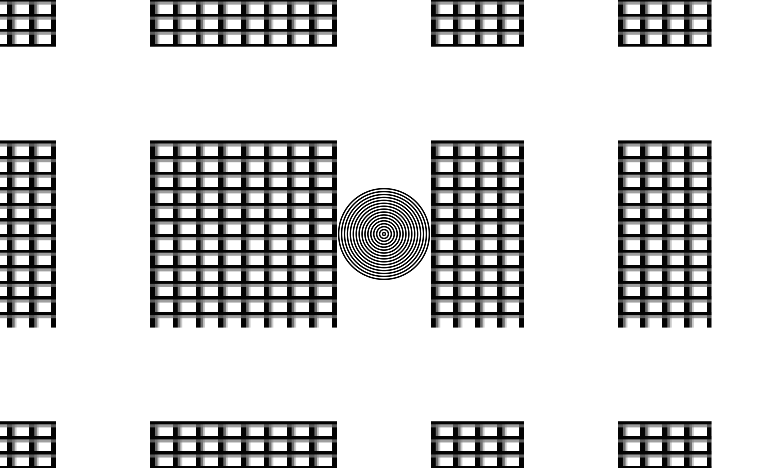
Write a Shadertoy shader that draws this pattern.

```glsl
// Blocks of shaded lattice on white around a disc of fine concentric rings.

const float CELL = 0.2;          // block module, in canvas heights
const float DISC_RADIUS = 0.1;
const float RING_PERIOD = 0.00625;
const float BAR_WIDTH = 0.0107;
const float LINE_WIDTH = 0.0066;
const float DARK_GREY = 0.43;
const float LIGHT_GREY = 0.62;
const float PALE_GREY = 0.79;

// Smoothed step, one pixel wide
float edge(float at, float x, float px) {
    return clamp((x - at) / px + 0.5, 0.0, 1.0);
}

// Start and length of the mirrored block that holds x; z is 1 if it is filled
vec3 blockSpan(float x) {
    float k = floor(abs(x) / CELL);
    float filled = 1.0 - mod(k, 2.0);
    if (k < 0.5) return vec3(-CELL, 2.0 * CELL, filled);
    float start = x > 0.0 ? k * CELL : -(k + 1.0) * CELL;
    return vec3(start, CELL, filled);
}

// Soft coverage of a block along one axis
float blockMask(float x, vec3 span, float px) {
    float d = x - span.x;
    return span.z * edge(0.0, min(d, span.y - d), px);
}

// Upright bar: black, then two grey strips, then white
float barShade(float d, float px) {
    float shade = DARK_GREY * edge(BAR_WIDTH, d, px);
    shade = mix(shade, PALE_GREY, edge(BAR_WIDTH + 0.0055, d, px));
    return mix(shade, 1.0, edge(BAR_WIDTH + 0.0095, d, px));
}

// Lattice inside a block: bars crossed by black lines with grey undersides
float lattice(vec2 q, vec3 spanX, vec3 spanY, float px) {
    float barCount = 4.0 * spanX.y / CELL;
    float barPeriod = (spanX.y - BAR_WIDTH) / barCount;
    float bar = barShade(mod(q.x - spanX.x, barPeriod), px);

    // Short blocks close with a line, the tall one is left open below
    float closing = spanY.y > 1.5 * CELL ? 0.0 : LINE_WIDTH;
    float linePeriod = (spanY.y - closing) / (6.0 * spanY.y / CELL);
    float d = mod(q.y - spanY.x, linePeriod);

    float underside = LIGHT_GREY * mix(0.55, 1.0, bar);
    float line = underside * edge(LINE_WIDTH, d, px);
    return mix(line, bar, edge(LINE_WIDTH + 0.0066, d, px));
}

// Concentric rings, white at the centre
float rings(float r, float px) {
    float wave = abs(fract(r / RING_PERIOD) - 0.5) * RING_PERIOD;
    return edge(0.25 * RING_PERIOD, wave, 0.6 * px);
}

void mainImage(out vec4 fragColor, in vec2 fragCoord) {
    float px = 1.0 / iResolution.y;
    vec2 p = (fragCoord - 0.5 * iResolution.xy) * px;

    // Lattice blocks, with y running downward
    vec2 q = vec2(p.x + 0.3, -p.y);
    vec3 spanX = blockSpan(q.x);
    vec3 spanY = blockSpan(q.y);
    float mask = blockMask(q.x, spanX, px) * blockMask(q.y, spanY, px);
    float shade = mix(1.0, lattice(q, spanX, spanY, px), mask);

    // Ringed disc in the central gap
    float r = length(p);
    shade = mix(rings(r, px), shade, edge(DISC_RADIUS, r, px));

    fragColor = vec4(vec3(mix(0.01, 1.0, shade)), 1.0);
}
```
